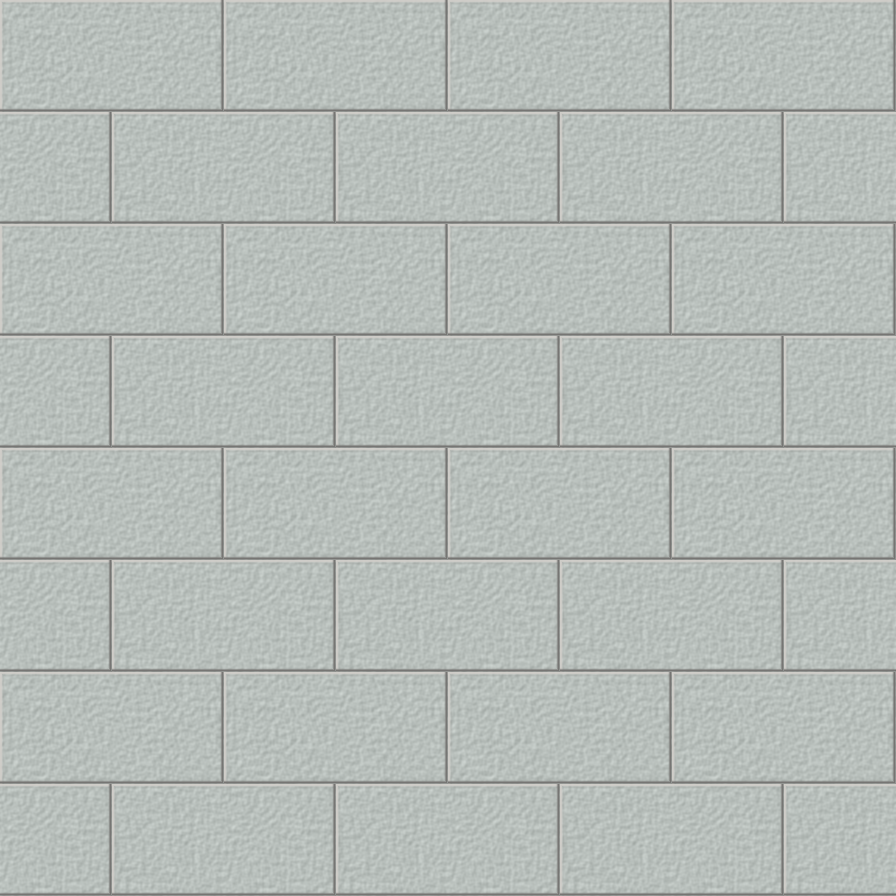
This texture is drawn by a three.js fragment shader. Its source:

```glsl
// Running-bond wall of pale grey-green blocks: 4 across, 8 courses, alternate
// courses shifted by half a block. Each block has a lit top-left rim, a dark
// bottom-right joint, and a fine embossed grain that repeats with the blocks.

varying vec2 vUv;

// Layout, in blocks and in canvas units
const vec2 BLOCKS = vec2(4.0, 8.0);
const float COURSE_SHIFT = 0.5;
const float SHADOW_OFFSET = 0.0017;
const float SHADOW_WIDTH = 0.0016;
const float LIGHT_OFFSET = 0.0010;
const float LIGHT_WIDTH = 0.0015;
const float RIM_OFFSET = 0.0038;
const float RIM_WIDTH = 0.0012;
const float RIM_STRENGTH = 0.12;

// Grain: lattice cells per repeat, and strengths
const float GRAIN_REPEATS = 4.0;
const float COARSE_CELLS = 42.0;
const float FINE_CELLS = 72.0;
const float MOTTLE_CELLS = 14.0;
const float COARSE_RELIEF = 0.065;
const float FINE_RELIEF = 0.034;
const float MOTTLE_STRENGTH = 0.018;
const vec2 LIGHT_STEP = vec2(-0.28, 0.28);

const vec3 BLOCK_COLOR = vec3(0.720, 0.748, 0.733);
const vec3 SHADOW_COLOR = vec3(0.462, 0.460, 0.450);
const vec3 LIGHT_COLOR = vec3(0.820, 0.808, 0.790);

// Pseudo-random unit gradient for a lattice point
vec2 latticeGradient(vec2 cell) {
  vec3 h = fract(vec3(cell.xyx) * vec3(0.1031, 0.1030, 0.0973));
  h += dot(h, h.yzx + 33.33);
  float angle = 6.28319 * fract((h.x + h.y) * h.z);
  return vec2(cos(angle), sin(angle));
}

float cornerValue(vec2 cell, vec2 corner, vec2 f, float period) {
  return dot(latticeGradient(mod(cell + corner, period)), f - corner);
}

// Gradient noise that wraps after the given number of cells
float gradientNoise(vec2 p, float period) {
  vec2 cell = floor(p);
  vec2 f = p - cell;
  vec2 u = f * f * f * (f * (f * 6.0 - 15.0) + 10.0);
  float low = mix(cornerValue(cell, vec2(0.0, 0.0), f, period),
                  cornerValue(cell, vec2(1.0, 0.0), f, period), u.x);
  float high = mix(cornerValue(cell, vec2(0.0, 1.0), f, period),
                   cornerValue(cell, vec2(1.0, 1.0), f, period), u.x);
  return mix(low, high, u.y);
}

// Slope of the noise towards the light at the upper left
float emboss(vec2 tile, float cells) {
  vec2 p = tile * cells;
  return gradientNoise(p - LIGHT_STEP, cells) - gradientNoise(p + LIGHT_STEP, cells);
}

// Soft line of the given width centred at an offset from an edge
float softLine(float dist, float offset, float width) {
  float t = (dist - offset) / width;
  return exp(-t * t);
}

void main() {
  // Position inside the block; even courses from the bottom are shifted
  vec2 grid = vUv * BLOCKS;
  grid.x += COURSE_SHIFT * (1.0 - mod(floor(grid.y), 2.0));
  vec2 local = fract(grid);
  vec2 fromLowerLeft = local / BLOCKS;
  vec2 fromUpperRight = (1.0 - local) / BLOCKS;
  float litEdge = min(fromLowerLeft.x, fromUpperRight.y);
  float shadedEdge = min(fromUpperRight.x, fromLowerLeft.y);

  // Embossed grain over a faint mottle
  vec2 tile = fract(vUv * GRAIN_REPEATS);
  float grain = COARSE_RELIEF * emboss(tile, COARSE_CELLS)
              + FINE_RELIEF * emboss(tile, FINE_CELLS)
              + MOTTLE_STRENGTH * gradientNoise(tile * MOTTLE_CELLS, MOTTLE_CELLS);
  vec3 color = BLOCK_COLOR + grain;

  // Faint inner rim, lit edge, then dark joint
  color = mix(color, SHADOW_COLOR, RIM_STRENGTH * softLine(litEdge, RIM_OFFSET, RIM_WIDTH));
  color = mix(color, LIGHT_COLOR, softLine(litEdge, LIGHT_OFFSET, LIGHT_WIDTH));
  color = mix(color, SHADOW_COLOR, softLine(shadedEdge, SHADOW_OFFSET, SHADOW_WIDTH));

  gl_FragColor = vec4(color, 1.0);
}
```
